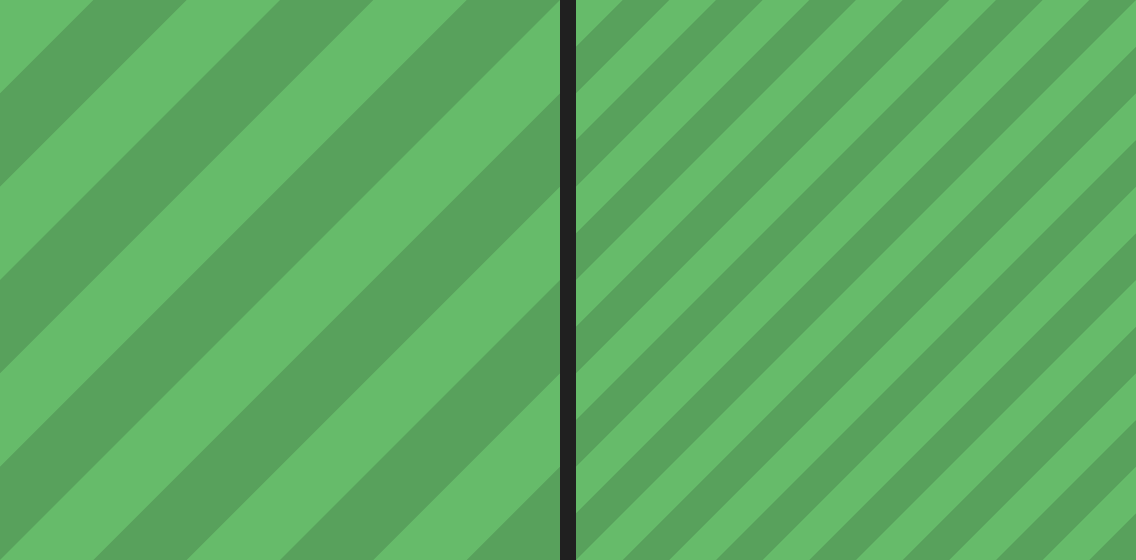
Left, the tile; right, the same tile 2 across and 2 down.
A three.js fragment shader for this pattern:

```glsl
// Draws wide diagonal stripes in two flat greens, rising to the right.
varying vec2 vUv;

const vec3 LIGHT_GREEN = vec3(0.400, 0.733, 0.416);
const vec3 DARK_GREEN = vec3(0.347, 0.631, 0.361);
const float REPEATS = 3.0;        // whole stripe pairs across and down
const float LIGHT_SHARE = 0.5;    // part of each pair that is light
const float EDGE_SOFTNESS = 0.001; // half width of an edge, in canvas units

// Signed distance to the nearest light stripe edge, negative inside.
// Each light stripe starts where (x - y) * repeats is a whole number.
float diagonalStripe(vec2 point, float repeats, float share) {
    float phase = (point.x - point.y) * repeats;
    float fromCentre = abs(fract(phase - 0.5 * share + 0.5) - 0.5);
    return (fromCentre - 0.5 * share) / (repeats * sqrt(2.0));
}

// Smooth coverage of a shape from its signed distance.
float coverage(float signedDistance, float softness) {
    return 1.0 - smoothstep(-softness, softness, signedDistance);
}

void main() {
    float stripe = diagonalStripe(vUv, REPEATS, LIGHT_SHARE);
    float light = coverage(stripe, EDGE_SOFTNESS);
    gl_FragColor = vec4(mix(DARK_GREEN, LIGHT_GREEN, light), 1.0);
}
```
